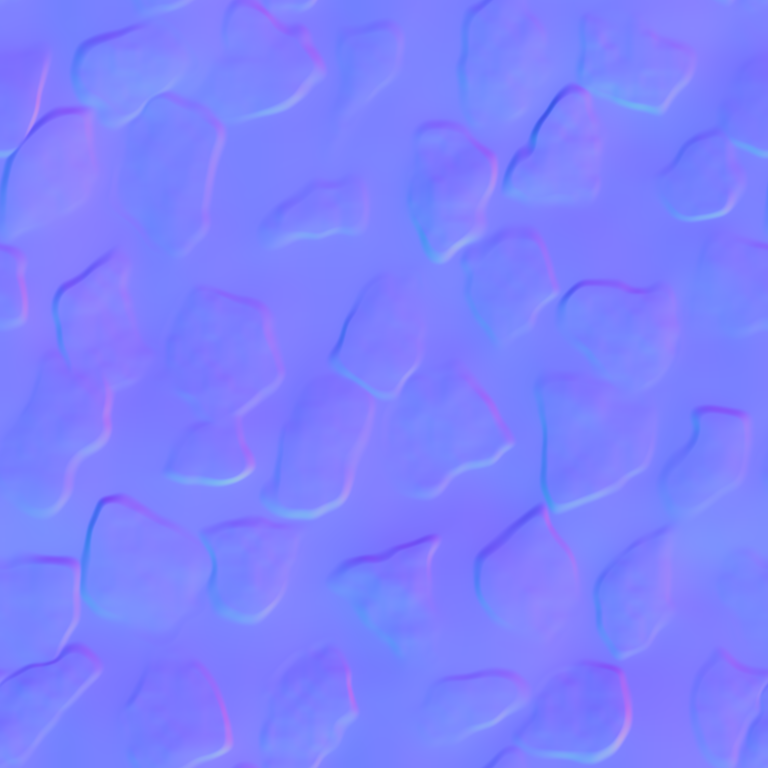
Write a Shadertoy shader that draws this texture map.

```glsl
// Tiling normal map of irregular flat stones sunk into softly rolling ground.
// A wrapped height field (rounded random polygons on a staggered grid, plus
// noise) is differentiated, and its slope is stored as a colour.

const float TAU = 6.2831853;
const float CELLS = 6.0;   // stones per side, even so that the stagger wraps

// Integer hash: three values in 0..1 per lattice point and seed
vec3 hash(vec2 cell, float seed) {
    uvec3 v = uvec3(vec3(cell, seed)) * 1664525u + 1013904223u;
    v.x += v.y * v.z; v.y += v.z * v.x; v.z += v.x * v.y;
    v ^= v >> 16u;
    v.x += v.y * v.z; v.y += v.z * v.x; v.z += v.x * v.y;
    return vec3(v >> 8u) / 16777216.0;
}

// Three channels of value noise that repeat over the unit square
vec3 noise(vec2 uv, float freq, float seed) {
    vec2 p = uv * freq, i = floor(p), f = p - i;
    f = f * f * f * (f * (f * 6.0 - 15.0) + 10.0);
    vec2 a = mod(i, freq), b = mod(i + 1.0, freq);
    return mix(mix(hash(a, seed), hash(vec2(b.x, a.y), seed), f.x),
               mix(hash(vec2(a.x, b.y), seed), hash(b, seed), f.x), f.y) - 0.5;
}

// Signed distance to a rounded five-sided stone, negative inside
float stoneDistance(vec2 q, vec2 id) {
    const float sharpness = 110.0;
    float sum = exp(sharpness * (length(q) - 0.116));
    for (int k = 0; k < 5; k++) {
        vec3 r = hash(id, 20.0 + float(k));
        float angle = (float(k) + 0.75 * r.x) / 5.0 * TAU;
        float reach = mix(0.036, 0.104, r.y);
        sum += exp(sharpness * (dot(q, vec2(cos(angle), sin(angle))) - reach));
    }
    return log(sum) / sharpness;
}

float height(vec2 uv) {
    // Rolling ground, outline wobble and surface grain
    vec3 broad = noise(uv, 5.0, 1.0), medium = noise(uv, 12.0, 2.0);
    vec3 fine = noise(uv, 30.0, 3.0);
    float ground = 0.013 * broad.z + 0.003 * medium.z;
    vec2 wobble = 0.036 * medium.xy + 0.012 * fine.xy;
    float grain = 0.0011 * fine.z + 0.0007 * noise(uv, 58.0, 4.0).x
                + 0.0017 * noise(uv, 19.0, 5.0).y;

    // Soft maximum over the neighbouring stones; low sides sink into the ground
    const float blend = 1800.0;
    float sum = 0.0;
    for (int j = -1; j <= 1; j++) {
        float row = floor(uv.y * CELLS) + float(j);
        float shift = 0.5 * mod(row, 2.0);
        for (int i = -1; i <= 1; i++) {
            float column = floor(uv.x * CELLS - shift) + float(i);
            vec2 id = mod(vec2(column, row), CELLS);
            vec3 place = hash(id, 11.0), look = hash(id, 12.0);
            vec2 centre = vec2(column + shift, row) + 0.5 + 0.4 * (place.xy - 0.5);
            vec2 q = uv - centre / CELLS + wobble;
            // Stand the stones up and lean them to the right
            q = vec2(1.2 * (q.x - 0.2 * q.y), 0.95 * q.y);
            float inside = -stoneDistance(q, id);
            float rim = smoothstep(-0.007, 0.009, inside);
            float halo = smoothstep(-0.04, 0.05, inside);
            float top = mix(0.0009, 0.0017, place.z) + dot(q, look.xy - 0.5) * 0.04
                      + grain * mix(0.5, 1.5, look.z * look.z);
            sum += exp(blend * (rim * top + 0.0037 * halo));
        }
    }
    return ground + log(sum) / blend;
}

void mainImage(out vec4 fragColor, in vec2 fragCoord) {
    vec2 uv = fragCoord / iResolution.xy;
    vec2 e = vec2(0.0016, 0.0);
    vec2 slope = vec2(height(uv + e.xy) - height(uv - e.xy),
                      height(uv + e.yx) - height(uv - e.yx)) / (2.0 * e.x);

    // Red faces right, green faces down, with a slight overall lean
    vec3 normal = normalize(vec3(-slope.x - 0.014, slope.y + 0.008, 1.0));
    fragColor = vec4(0.5 + 0.5 * normal, 1.0);
}
```
